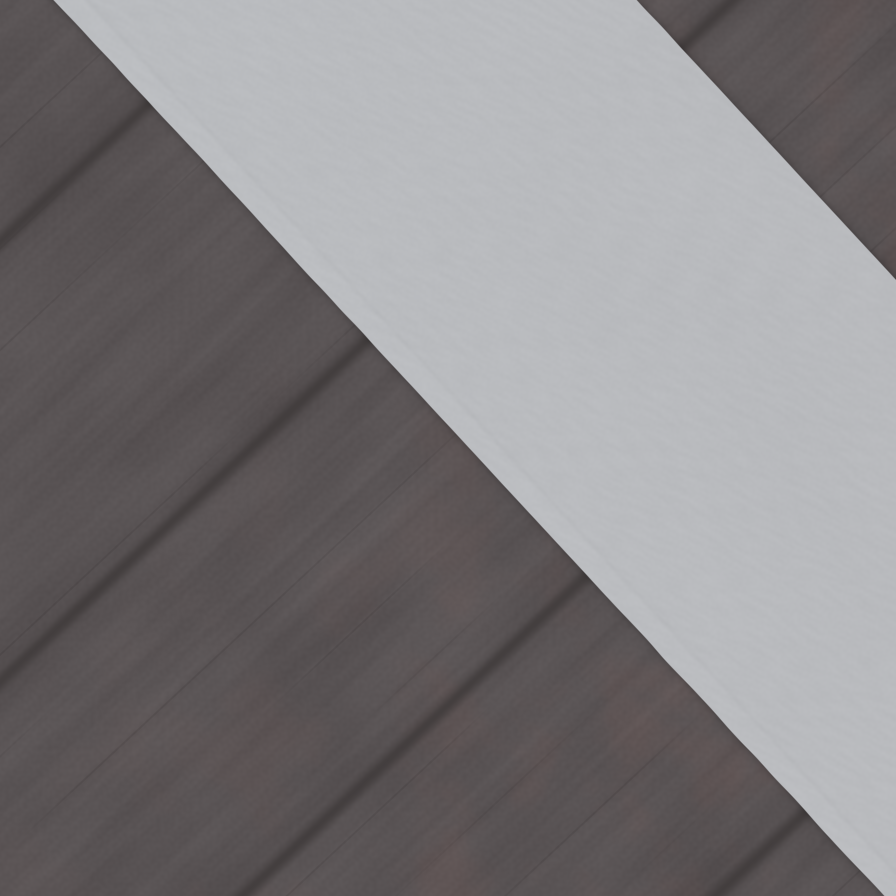
Give the GLSL for this texture, as a WebGL 1 fragment shader.

```glsl
precision highp float;

uniform vec2 u_resolution;

const vec2 BAND_NORMAL = vec2(0.7337, 0.6795);
const vec2 BOARD_ALONG = vec2(0.7323, 0.681);
const float BAND_START = 0.7238;
const float BAND_END = 1.201;
const float BOARD_WIDTH = 0.3595;
const float GROOVE_OFFSET = 0.175;

vec2 gradientAt(vec2 cell) {
    float h = fract(sin(dot(cell, vec2(127.1, 311.7))) * 43758.5);
    float angle = 6.2832 * h;
    return vec2(cos(angle), sin(angle));
}

float gradientNoise(vec2 p) {
    vec2 cell = floor(p);
    vec2 f = fract(p);
    vec2 w = f * f * f * (f * (f * 6.0 - 15.0) + 10.0);
    float a = dot(gradientAt(cell), f);
    float b = dot(gradientAt(cell + vec2(1.0, 0.0)), f - vec2(1.0, 0.0));
    float c = dot(gradientAt(cell + vec2(0.0, 1.0)), f - vec2(0.0, 1.0));
    float d = dot(gradientAt(cell + vec2(1.0, 1.0)), f - vec2(1.0, 1.0));
    return mix(mix(a, b, w.x), mix(c, d, w.x), w.y);
}

float fractalNoise(vec2 p) {
    float sum = 0.0;
    float amplitude = 0.6;
    for (int octave = 0; octave < 4; octave++) {
        sum += amplitude * gradientNoise(p);
        p = p * 2.03 + vec2(17.3, 9.1);
        amplitude *= 0.5;
    }
    return sum;
}

// Signed distance across the nearest groove
float grooveDistance(float across, float period, float offset) {
    return (fract((across - offset) / period + 0.5) - 0.5) * period;
}

// Gaussian falloff, safe for negative distances
float softLine(float distance, float width) {
    float t = distance / width;
    return exp(-t * t);
}

vec3 woodColor(vec2 p, vec2 board) {
    // Cloudy stains, warmer towards the lower right
    float mottle = fractalNoise(board * vec2(6.0, 10.0));
    float stain = fractalNoise(p * 9.0 + 31.0);
    float warmth = smoothstep(-0.1, 0.35, stain) * smoothstep(-0.3, 0.7, p.x - 0.6 * p.y);
    vec3 color = vec3(0.35, 0.328, 0.332) + 0.035 * mottle;
    color += warmth * vec3(0.026, 0.005, 0.0);

    // Long grain and fine speckle
    float streak = gradientNoise(board * vec2(2.5, 42.0) + 5.0);
    float fineStreak = gradientNoise(board * vec2(5.0, 150.0));
    float speckle = gradientNoise(p * 190.0);
    color += 0.022 * streak + 0.012 * fineStreak + 0.012 * speckle;

    // Hairline cracks
    float crack = abs(grooveDistance(board.y, 0.083, 0.031));
    float crackFade = smoothstep(-0.1, 0.3, gradientNoise(board * vec2(3.0, 12.0)));
    color -= 0.025 * crackFade * (1.0 - smoothstep(0.0003, 0.0018, crack));

    // Soft grooves between boards
    float groove = grooveDistance(board.y, BOARD_WIDTH, GROOVE_OFFSET);
    color = mix(color, vec3(0.262, 0.243, 0.243), 0.85 * softLine(groove, 0.0085));
    return color - 0.014 * softLine(groove - 0.012, 0.022);
}

vec3 bandColor(vec2 p, float depth, float pixel) {
    vec3 color = mix(vec3(0.728, 0.737, 0.75), vec3(0.724, 0.73, 0.743), p.x);
    color += 0.008 * fractalNoise(p * 4.0);

    // Brushed fibres and surface grain
    vec2 fibre = vec2(dot(p, vec2(0.88, -0.47)), dot(p, vec2(0.47, 0.88)));
    color += 0.012 * gradientNoise(fibre * vec2(35.0, 150.0));
    color += 0.007 * gradientNoise(p * 210.0);

    // Bevel strip with a faint crease
    float bevel = 1.0 - smoothstep(0.024 - pixel, 0.028 + pixel, depth);
    return color + 0.008 * bevel - 0.010 * softLine(depth - 0.027, 0.003);
}

void main() {
    vec2 p = gl_FragCoord.xy / u_resolution;
    float pixel = 1.0 / min(u_resolution.x, u_resolution.y);
    vec2 board = vec2(dot(p, BOARD_ALONG), dot(p, vec2(-BOARD_ALONG.y, BOARD_ALONG.x)));

    float wobble = 0.0012 * gradientNoise(vec2((p.x - p.y) * 14.0, 3.5));
    float depth = dot(p, BAND_NORMAL) - BAND_START + wobble;
    float bandWidth = BAND_END - BAND_START;
    float outside = max(-depth, depth - bandWidth);

    // Thin contact shadow beside the band
    vec3 wood = woodColor(p, board);
    wood *= 1.0 - 0.18 * exp(-max(outside, 0.0) / 0.004);

    float coverage = 1.0 - smoothstep(-0.8 * pixel, 0.8 * pixel, outside);
    gl_FragColor = vec4(mix(wood, bandColor(p, depth, pixel), coverage), 1.0);
}
```
